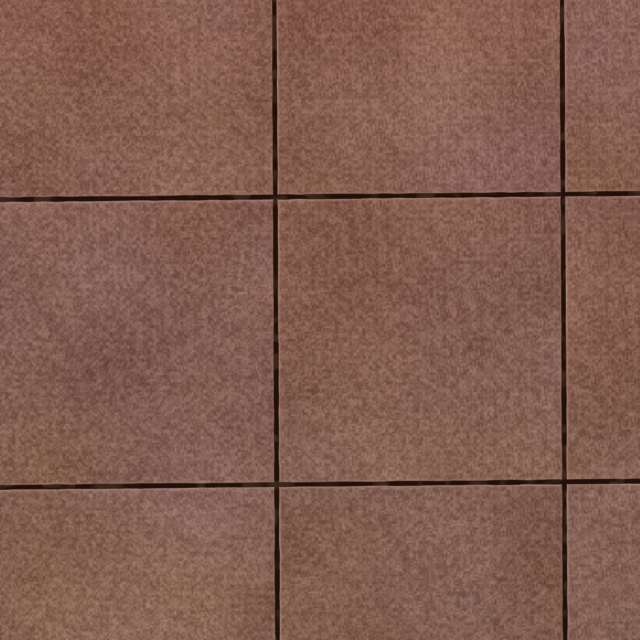
A Shadertoy shader for this texture:

```glsl
const float PITCH = 0.4495;        // tile size plus joint
const float JOINT_HALF = 0.0036;   // half the joint width

const vec3 CLAY = vec3(0.52, 0.37, 0.32);
const vec3 PALE_EDGE = vec3(0.67, 0.54, 0.49);
const vec3 GROUT_DARK = vec3(0.13, 0.06, 0.035);
const vec3 GROUT_LIGHT = vec3(0.25, 0.17, 0.12);

float hash(vec2 p) {
    return fract(sin(dot(p, vec2(127.1, 311.7))) * 43758.5453);
}

float noise(vec2 p) {
    vec2 i = floor(p), f = fract(p);
    f = f * f * (3.0 - 2.0 * f);
    return mix(mix(hash(i), hash(i + vec2(1, 0)), f.x),
               mix(hash(i + vec2(0, 1)), hash(i + vec2(1, 1)), f.x), f.y);
}

float fbm(vec2 p) {
    float sum = 0.0, amp = 0.5;
    for (int i = 0; i < 4; i++) {
        sum += amp * noise(p);
        p = p * 2.03 + 17.3;
        amp *= 0.5;
    }
    return sum / 0.9375;
}

// Grid position in tiles, with the slight tilt of the joints
vec2 tileGrid(vec2 uv) {
    return (uv - vec2(0.4336 - 0.005 * uv.y, 0.2385 + 0.0098 * uv.x)) / PITCH;
}

// Fine stipple, zero centred
float grain(vec2 uv) {
    return noise(uv * 190.0) + noise(uv.yx * 340.0 + 31.7) - 1.0;
}

// Fired clay: per-tile tint, soft cloudy stains and stipple
vec3 claySurface(vec2 uv, vec2 tile) {
    vec2 local = uv + tile * 7.31;
    float cloud = fbm(local * 7.0) - 0.5;
    float warm = fbm(local * 4.0 + 50.0) - 0.5;
    vec3 color = CLAY + (hash(tile + 3.7) - 0.5) * 0.022;
    color += cloud * 0.11;
    color += warm * vec3(0.02, 0.015, -0.05);
    color += (uv.y - 0.5) * vec3(0.025, 0.0, 0.0);
    return color + grain(uv) * vec3(0.105, 0.1, 0.095);
}

// Soft band along an edge, fading with distance into the tile
float edgeGlow(float dist, float width) {
    return step(0.0, dist) * exp(-dist * dist / (width * width));
}

void mainImage(out vec4 fragColor, in vec2 fragCoord) {
    vec2 uv = fragCoord / iResolution.xy;
    float pixel = 1.0 / min(iResolution.x, iResolution.y);

    // Signed distance to the nearest joint on each axis
    vec2 grid = tileGrid(uv);
    vec2 offset = (grid - floor(grid + 0.5)) * PITCH;
    vec2 wobble = vec2(noise(uv.yx * vec2(45.0, 3.0)), noise(uv * vec2(45.0, 3.0) + 9.0));
    vec2 toEdge = abs(offset) - JOINT_HALF - (wobble - 0.5) * 0.0012;

    vec3 color = claySurface(uv, floor(grid));

    // Worn rims: bright to the right of and below joints, faint opposite
    vec2 lit = step(0.0, offset * vec2(1, -1));
    vec2 rim = vec2(edgeGlow(toEdge.x, 0.0028), edgeGlow(toEdge.y, 0.0032));
    vec2 wear = vec2(noise(uv.yx * 18.0 + 4.0), noise(uv * 14.0 + 22.0));
    rim *= mix(vec2(0.15, 0.3), vec2(0.45) + 0.5 * wear, lit);
    color = mix(color, PALE_EDGE, max(rim.x, rim.y));

    // Shadowed grout with dusty patches
    float joint = min(toEdge.x, toEdge.y);
    float dust = smoothstep(0.5, 0.9, noise(uv * 70.0 + 5.0));
    vec3 grout = mix(GROUT_DARK, GROUT_LIGHT, dust * 0.8);
    float soft = max(pixel, 0.0012);
    color = mix(grout, color, smoothstep(-soft, soft, joint));

    fragColor = vec4(clamp(color, 0.0, 1.0), 1.0);
}
```
